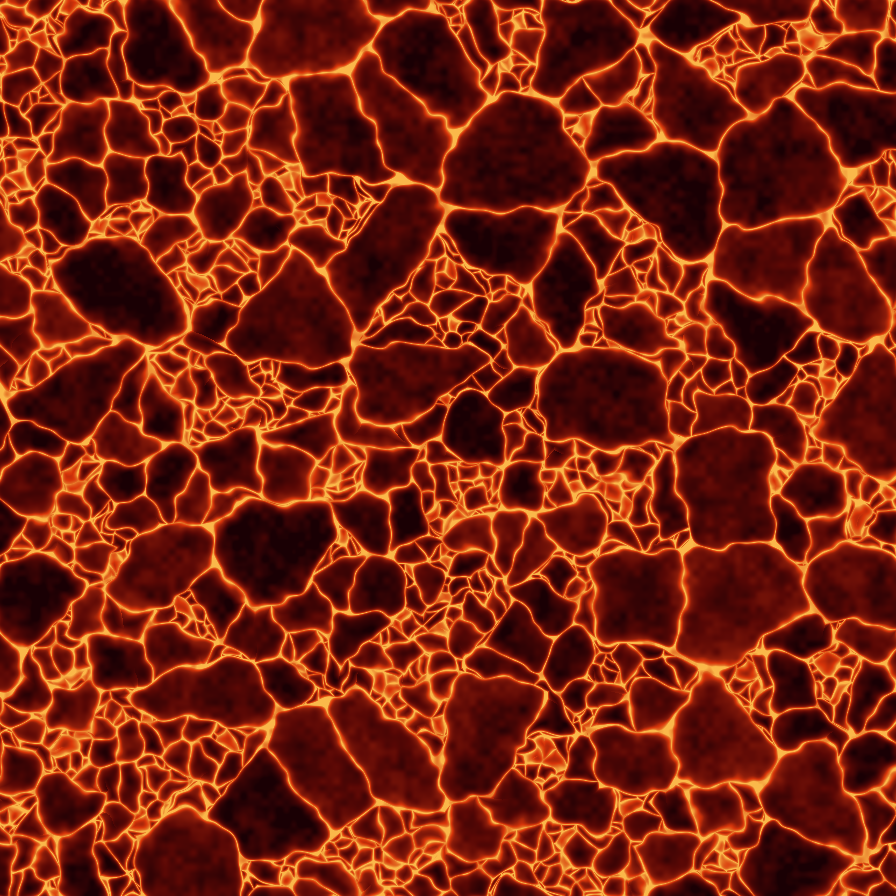
Write a Shadertoy shader that draws this texture.

```glsl
// Dark, crusted lava stones of many sizes with glowing molten seams between them.

const int LAYERS = 4;
const float CELLS[LAYERS] = float[](10.0, 18.0, 33.0, 56.0); // cells per canvas side
const float KEEP[LAYERS] = float[](0.30, 0.50, 0.66, 1.0);   // share that become stones
const float SEAM_WIDTH = 0.0042;    // falloff of the glow around a seam
const float CORNER_ROUNDING = 0.12; // in cell units
const float WARP = 0.0035;          // raggedness of the stone outlines
const float POOL_SHARE = 0.24;      // smallest cells that stay molten
const float POOL_HEAT = 0.60;
const float GRAIN = 0.26;

const int STOPS = 7;
const vec3 HEAT_COLORS[STOPS] = vec3[](
    vec3(0.10, 0.00, 0.015), // soot
    vec3(0.19, 0.01, 0.02),  // crust
    vec3(0.35, 0.03, 0.02),  // warm crust
    vec3(0.55, 0.11, 0.04),  // ember
    vec3(0.85, 0.21, 0.04),  // molten
    vec3(0.89, 0.43, 0.14),  // hot
    vec3(0.98, 0.72, 0.29)); // hottest
const float HEAT_STOPS[STOPS] = float[](0.0, 0.09, 0.27, 0.53, 0.72, 0.87, 1.0);

vec2 hash2(vec2 p) {
    vec3 q = fract(vec3(p.xyx) * vec3(0.1031, 0.1030, 0.0973));
    q += dot(q, q.yzx + 33.33);
    return fract((q.xx + q.yz) * q.zy);
}

float valueNoise(vec2 p) {
    vec2 i = floor(p), f = fract(p);
    f = f * f * (3.0 - 2.0 * f);
    float low = mix(hash2(i).x, hash2(i + vec2(1, 0)).x, f.x);
    float high = mix(hash2(i + vec2(0, 1)).x, hash2(i + vec2(1, 1)).x, f.x);
    return mix(low, high, f.y);
}

// Layered sines that roughen the straight cell borders.
vec2 ragged(vec2 p) {
    vec2 w = sin(p.yx * vec2(71.0, 83.0) + 2.0 * sin(p * vec2(37.0, 29.0)));
    w += 0.5 * sin(p.yx * vec2(173.0, 151.0) + 2.0 * sin(p * vec2(97.0, 113.0)));
    return p + WARP * w;
}

float smoothMin(float a, float b, float k) {
    float h = max(k - abs(a - b), 0.0) / k;
    return min(a, b) - 0.25 * k * h * h;
}

// Cellular layer: x = distance to a stone border, y = 1 in a stone, z = cell tone.
vec3 stoneLayer(vec2 p, float cells, float keep, float seed) {
    vec2 q = p * cells + seed;
    vec2 base = floor(q), f = fract(q);
    vec2 nearCell = vec2(0), toNear = vec2(0);
    float best = 64.0;
    for (int y = -1; y <= 1; y++)
    for (int x = -1; x <= 1; x++) {
        vec2 cell = vec2(x, y);
        vec2 r = cell + hash2(base + cell) - f;
        float d = dot(r, r);
        if (d < best) { best = d; toNear = r; nearCell = cell; }
    }
    vec2 traits = hash2(base + nearCell + 71.0);
    bool kept = traits.x < keep;
    float edge = 2.0;
    for (int y = -2; y <= 2; y++)
    for (int x = -2; x <= 2; x++) {
        if (x == 0 && y == 0) continue;
        vec2 cell = nearCell + vec2(x, y);
        // Borders between two empty cells are left to the finer layers.
        if (!kept && hash2(base + cell + 71.0).x >= keep) continue;
        vec2 r = cell + hash2(base + cell) - f;
        float d = dot(0.5 * (toNear + r), normalize(r - toNear));
        edge = smoothMin(edge, d, CORNER_ROUNDING);
    }
    return vec3(max(edge, 0.0) / cells, kept ? 1.0 : 0.0, traits.y);
}

vec3 heatColor(float heat) {
    vec3 color = HEAT_COLORS[0];
    for (int i = 1; i < STOPS; i++) {
        float t = (heat - HEAT_STOPS[i - 1]) / (HEAT_STOPS[i] - HEAT_STOPS[i - 1]);
        color = mix(color, HEAT_COLORS[i], clamp(t, 0.0, 1.0));
    }
    return color;
}

void mainImage(out vec4 fragColor, in vec2 fragCoord) {
    vec2 uv = fragCoord / iResolution.y;
    vec2 p = ragged(uv);

    // Large stones first; finer layers fill what they leave empty.
    float edge = 1.0, tone = 0.0;
    for (int i = 0; i < LAYERS; i++) {
        vec3 stone = stoneLayer(p, CELLS[i], KEEP[i], 19.0 * float(i) + 5.0);
        edge = min(edge, stone.x);
        tone = 0.26 * stone.z;
        if (i == LAYERS - 1 && stone.z > 1.0 - POOL_SHARE) tone = POOL_HEAT;
        if (stone.y > 0.5) break;
    }

    // Seam glow, stone mottling and fine grain.
    float width = SEAM_WIDTH * (0.55 + 0.9 * valueNoise(uv * 15.0));
    float glow = exp(-edge / width);
    float mottle = valueNoise(uv * 48.0 + 7.0) - 0.5;
    float grain = valueNoise(uv * 125.0 + 31.0) - 0.5;
    float crust = max(tone + 0.22 * mottle, 0.0);
    float heat = mix(crust, 1.0, glow) + GRAIN * grain * (0.6 + 0.4 * glow);

    fragColor = vec4(heatColor(heat), 1.0);
}
```
